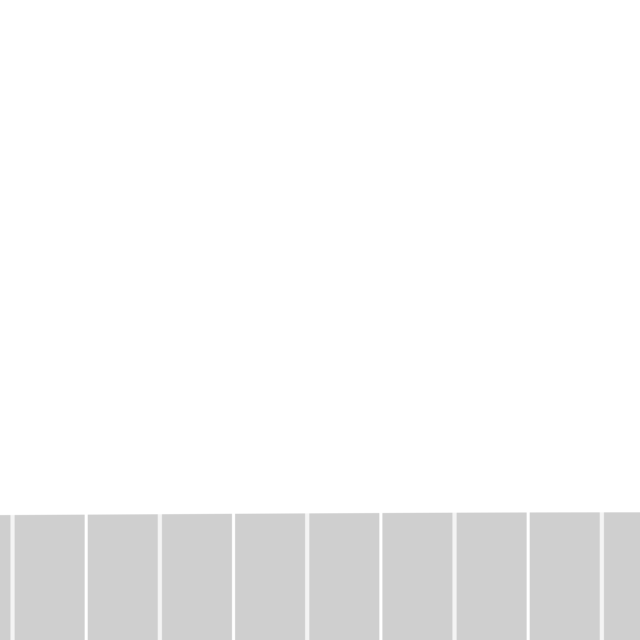
This background is drawn by a Shadertoy shader. Its source:

```glsl
const vec3 WHITE = vec3(1.0);
const vec3 PANEL_GREY = vec3(0.81);
const vec3 SOFT_GAP = vec3(0.955);

const float GAP_SPACING = 0.1151;
const float FIRST_GAP = 0.0196;

// Coverage of the region where the signed distance is negative
float coverage(float dist, float blur) {
    return 1.0 - smoothstep(-blur, blur, dist);
}

// Height of the slightly tilted top edge of the panels
float panelTop(float x, float left, float right) {
    return mix(left, right, smoothstep(-0.4, 1.0, x) * 1.2 - 0.2);
}

// Vertical gaps, alternating between wide soft ones and narrow bright ones
vec3 addGaps(vec3 base, float x, float spacing, float start, float blur) {
    float index = floor((x - start) / spacing + 0.5);
    float dist = abs(x - start - index * spacing);
    float narrow = mod(index, 2.0);
    float halfWidth = mix(0.0033, 0.0024, narrow);
    vec3 gapColor = mix(SOFT_GAP, WHITE, narrow);
    return mix(base, gapColor, coverage(dist - halfWidth, blur));
}

void mainImage(out vec4 fragColor, in vec2 fragCoord) {
    vec2 uv = fragCoord / iResolution.xy;
    float blur = max(0.0013, 0.7 / iResolution.y);

    // Row of panels below a plain white field
    vec3 panels = addGaps(PANEL_GREY, uv.x, GAP_SPACING, FIRST_GAP, blur);
    float top = panelTop(uv.x, 0.195, 0.1995);
    vec3 color = mix(WHITE, panels, coverage(uv.y - top, blur));

    fragColor = vec4(color, 1.0);
}
```
